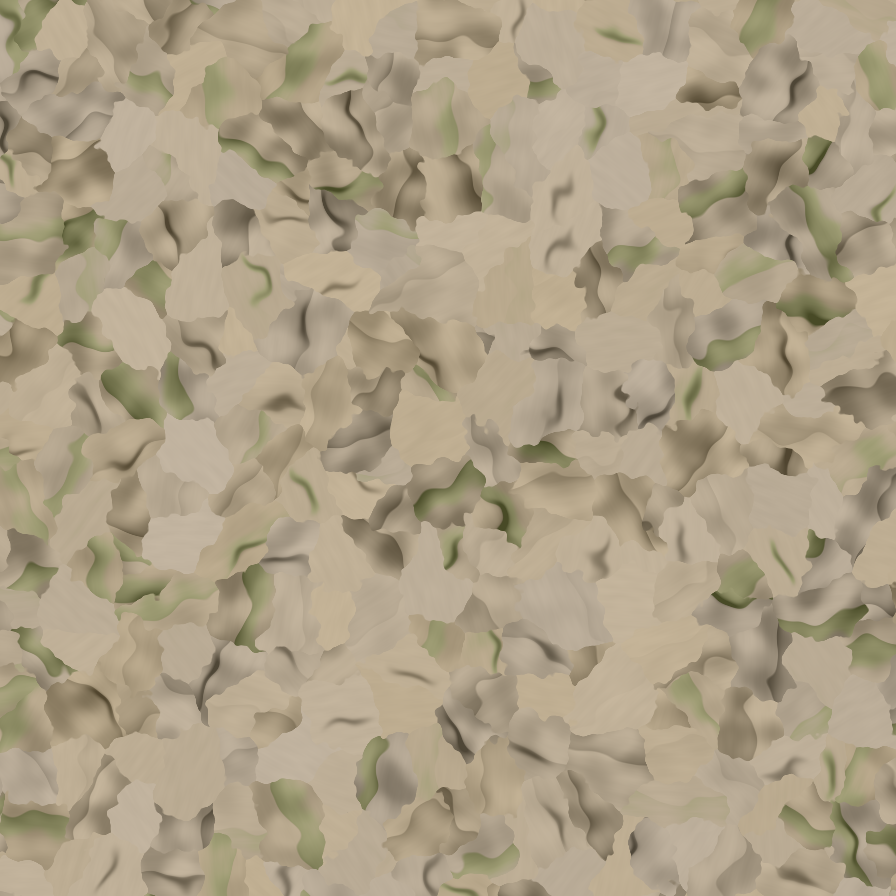
Give the GLSL for this texture, as a Shadertoy shader.

```glsl
// Overlapping chips of weathered tan bark or dried leaf, some with olive folds.
// A weighted, warped Voronoi cuts the chips; each one is shaded in its own
// rotated frame with soft gradient noise, a one-sided fold and a thin crease.

vec2 hash2(vec2 p) {
    vec3 v = fract(p.xyx * vec3(0.1031, 0.1030, 0.0973));
    v += dot(v, v.yzx + 33.33);
    return fract((v.xx + v.yz) * v.zy);
}

float gradientNoise(vec2 p) {
    vec2 i = floor(p), f = p - i;
    vec2 u = f * f * f * (f * (f * 6.0 - 15.0) + 10.0);
    vec2 e = vec2(0.0, 1.0);
    float a = dot(hash2(i) * 2.0 - 1.0, f);
    float b = dot(hash2(i + e.yx) * 2.0 - 1.0, f - e.yx);
    float c = dot(hash2(i + e.xy) * 2.0 - 1.0, f - e.xy);
    float d = dot(hash2(i + e.yy) * 2.0 - 1.0, f - e.yy);
    return mix(mix(a, b, u.x), mix(c, d, u.x), u.y);
}

vec2 noise2(vec2 p) {
    return vec2(gradientNoise(p), gradientNoise(p + 47.3));
}

vec2 chipCentre(vec2 id) {
    return id + 0.5 + 0.85 * (hash2(id) - 0.5);
}

mat2 chipFrame(vec2 id) {
    float angle = 6.2832 * hash2(id + 71.0).x;
    float c = cos(angle), s = sin(angle);
    return mat2(c, -s, s, c);
}

vec3 chipColour(vec2 p, vec2 id, float pixel) {
    vec2 q = chipFrame(id) * (p - chipCentre(id));
    vec2 seed = 90.0 * hash2(id + 13.0);
    vec2 kind = hash2(id + 29.0), trait = hash2(id + 53.0);

    // Deeply shaded chips gather in loose clusters
    float depth = smoothstep(0.22, 1.0, kind.x + 0.3 * gradientNoise(id * 0.23 + 5.0));

    // Broad hollows and a curved fold that is sharp on one side only
    float hollow = smoothstep(-0.35, 0.45, gradientNoise(q * 1.5 + seed));
    float across = q.y + 0.5 * gradientNoise(q * 1.6 + seed + 20.0) + 0.5 * (trait.x - 0.5);
    float lip = smoothstep(-pixel, pixel, across);
    float fold = lip * exp(-4.5 * max(across, 0.0));
    float tone = depth * (0.62 * hollow + 0.5 * fold);

    // Thin tapered crease on a few chips
    float crease = exp(-pow((across - 0.06) / 0.075, 2.0)) * smoothstep(0.6, 0.1, abs(q.x));
    tone += 0.6 * crease * step(0.78, trait.y);

    // Faint mottling and fibres
    tone += 0.1 * (kind.y - 0.5) + 0.06 * gradientNoise(q * vec2(2.0, 7.0) + seed);
    tone += 0.02 * gradientNoise(q * vec2(3.0, 26.0) + seed);

    vec3 colour = mix(vec3(0.745, 0.685, 0.59), vec3(0.35, 0.31, 0.235), clamp(tone, -0.08, 1.1));

    // Olive band along the fold, warm or rosy cast elsewhere
    float olive = step(0.56, kind.y) * lip * smoothstep(0.5, 0.28, across);
    olive *= smoothstep(0.03, 0.25, tone);
    colour += olive * vec3(-0.03, 0.018, -0.05);
    colour += (1.0 - olive) * (trait.x - 0.5) * vec3(0.012, -0.002, -0.04);
    return colour;
}

void mainImage(out vec4 fragColor, in vec2 fragCoord) {
    float pixel = 17.0 / iResolution.y;
    vec2 p = fragCoord * pixel;

    // Ragged outlines: a slow bend plus small nicks
    vec2 warped = p + 0.4 * noise2(p * 1.2) + 0.2 * noise2(p * 3.6 + 9.0);
    warped += 0.04 * noise2(p * 9.0);

    // The two strongest chips at this point, with their distance gradients
    float nearest = 1e3, second = 1e3;
    vec2 topId = vec2(0.0), nextId = vec2(0.0);
    vec2 topSlope = vec2(0.0), nextSlope = vec2(0.0);
    vec2 cell = floor(warped);
    for (int y = -2; y <= 2; y++) {
        for (int x = -2; x <= 2; x++) {
            vec2 id = cell + vec2(x, y);
            vec2 size = hash2(id + 37.0);
            vec2 stretch = vec2(mix(0.75, 1.0, size.x), mix(1.35, 1.0, size.x));
            mat2 frame = chipFrame(id);
            vec2 q = stretch * (frame * (warped - chipCentre(id)));
            float d = dot(q, q) - 0.35 * size.y;
            vec2 slope = 2.0 * (stretch * q) * frame;
            if (d < nearest) {
                second = nearest; nextId = topId; nextSlope = topSlope;
                nearest = d; topId = id; topSlope = slope;
            } else if (d < second) {
                second = d; nextId = id; nextSlope = slope;
            }
        }
    }

    // Blend across the border over about one pixel
    float border = (second - nearest) / max(length(nextSlope - topSlope), 0.01);
    float cover = clamp(0.5 + border / pixel, 0.5, 1.0);
    vec3 colour = mix(chipColour(p, nextId, pixel), chipColour(p, topId, pixel), cover);
    fragColor = vec4(colour, 1.0);
}
```
